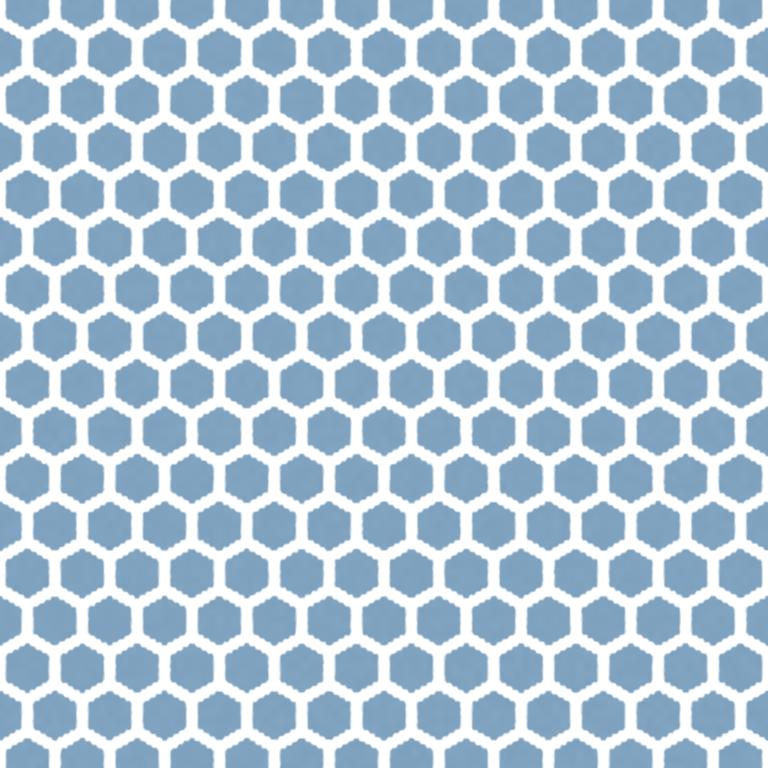
This pattern is drawn by a three.js fragment shader. Its source:

```glsl
// Honeycomb of dusty blue hexagons with slightly ragged slanted edges on white.
varying vec2 vUv;

const float COLUMNS = 14.0;      // hexagons across the canvas
const float ROW_STEP = 0.8634;   // row spacing, in column widths
const float APOTHEM = 0.393;     // half width of a hexagon, in column widths
const float ROUNDING = 0.045;    // corner radius
const float SOFTNESS = 0.031;    // half width of the blurred edge
const float RIPPLE = 0.010;      // height of the bumps on slanted sides
const float RIPPLE_PITCH = 0.125; // length of one bump
const float RAGGEDNESS = 0.016;  // irregular edge wear
const float MOTTLE = 0.018;      // tone variation inside the fill
const vec3 BLUE = vec3(0.498, 0.638, 0.750);
const vec3 WHITE = vec3(1.0);
const float TAU = 6.2831853;

float hash(vec2 p) {
  vec3 q = fract(vec3(p.xyx) * 0.1031);
  q += dot(q, q.yzx + 33.33);
  return fract((q.x + q.y) * q.z);
}

float valueNoise(vec2 p) {
  vec2 i = floor(p);
  vec2 f = fract(p);
  f = f * f * (3.0 - 2.0 * f);
  float low = mix(hash(i), hash(i + vec2(1.0, 0.0)), f.x);
  float high = mix(hash(i + vec2(0.0, 1.0)), hash(i + 1.0), f.x);
  return mix(low, high, f.y);
}

// Signed distance to a hexagon with a corner at the top.
float hexagon(vec2 p, float apothem) {
  const vec2 foldAxis = vec2(0.5, -0.8660254);
  p = abs(p);
  // Fold the slanted side onto the vertical one.
  p -= 2.0 * min(dot(foldAxis, p), 0.0) * foldAxis;
  float halfSide = apothem * 0.5773503;
  p -= vec2(apothem, clamp(p.y, -halfSide, halfSide));
  return length(p) * sign(p.x);
}

// Bumps that run along the slanted sides only.
float sideRipple(vec2 p, float phase) {
  p = abs(p);
  float along = dot(p, vec2(0.8660254, -0.5));
  float slanted = smoothstep(-0.05, 0.05, dot(p, vec2(0.5, 0.8660254)) - p.x);
  return slanted * cos(TAU * along / RIPPLE_PITCH + phase);
}

// Centre of the nearest hexagon, chosen from two interleaved grids.
vec2 nearestCentre(vec2 p) {
  vec2 pitch = vec2(1.0, 2.0 * ROW_STEP);
  vec2 shiftA = vec2(0.5, 0.0);
  vec2 shiftB = vec2(0.0, ROW_STEP);
  vec2 a = floor((p - shiftA) / pitch + 0.5) * pitch + shiftA;
  vec2 b = floor((p - shiftB) / pitch + 0.5) * pitch + shiftB;
  return distance(p, a) < distance(p, b) ? a : b;
}

void main() {
  vec2 p = (vUv - 0.5) * COLUMNS;
  vec2 centre = nearestCentre(p);
  vec2 local = p - centre;
  vec2 cell = floor(centre * vec2(2.0, 1.0 / ROW_STEP) + 0.5) + 64.0;

  // Rounded hexagon with worn edges
  float d = hexagon(local, APOTHEM - ROUNDING) - ROUNDING;
  d += RIPPLE * sideRipple(local, 2.0 * (hash(cell) - 0.5));
  d += RAGGEDNESS * (valueNoise((p + 32.0) * 14.0) - 0.5);
  float fill = 1.0 - smoothstep(-SOFTNESS, SOFTNESS, d);

  // Faintly mottled colour
  float tone = MOTTLE * (valueNoise((p + 48.0) * 7.0) - 0.5);
  gl_FragColor = vec4(mix(WHITE, BLUE + tone, fill), 1.0);
}
```
